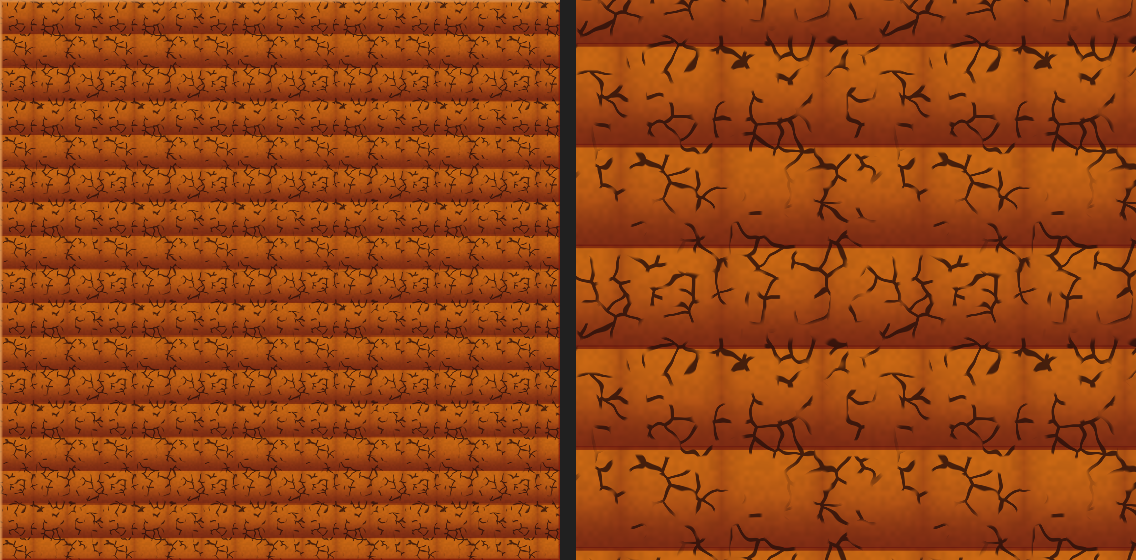
Left, the full canvas; right, a detail of the centre.
Reproduce this pattern procedurally as a Shadertoy shader.

```glsl
// Rows of shaded, finely cracked terracotta tiles inside a thin bevelled border.

const float TILE = 0.06;            // tile side, as a share of the canvas
const float CRACK_PERIOD = 0.18;    // the crack pattern repeats every three tiles
const float CRACK_CELLS = 12.0;     // crack cells across one period
const float CRACK_HALF_WIDTH = 0.001;
const float CRACK_COVER = 0.52;     // noise level above which cracks show
const float CRACK_STRENGTH = 0.82;
const float SIDE_SHADE = 0.42;
const float SEAM_WIDTH = 0.0022;
const float BEVEL = 0.0045;

const vec3 LIT = vec3(0.77, 0.395, 0.075);
const vec3 MIDDLE = vec3(0.68, 0.31, 0.08);
const vec3 SHADE = vec3(0.49, 0.17, 0.075);
const vec3 SEAM = vec3(0.42, 0.09, 0.05);
const vec3 CRACK = vec3(0.16, 0.06, 0.04);
const vec3 BEVEL_LIGHT = vec3(0.90, 0.62, 0.36);
const vec3 BEVEL_DARK = vec3(0.50, 0.08, 0.03);

// Integer hash giving two values in 0..1
vec2 hash2(vec2 cell) {
    uvec2 q = uvec2(ivec2(cell)) * uvec2(1597u, 3812u) + uvec2(7919u, 104729u);
    uint n = (q.x ^ (q.y << 7)) * 747796405u;
    n = (n ^ (n >> 15)) * 277803737u;
    n ^= n >> 13;
    uint m = n * 668265u + 374761u;
    m ^= m >> 16;
    return vec2(n & 65535u, m & 65535u) / 65535.0;
}

// Value noise that wraps after "period" cells
vec2 noise2(vec2 p, float period) {
    vec2 i = floor(p), f = fract(p);
    f = f * f * (3.0 - 2.0 * f);
    vec2 e = vec2(1.0, 0.0);
    vec2 a = hash2(mod(i, period)), b = hash2(mod(i + e.xy, period));
    vec2 c = hash2(mod(i + e.yx, period)), d = hash2(mod(i + e.xx, period));
    return mix(mix(a, b, f.x), mix(c, d, f.x), f.y);
}

// Distance to the nearest border between wrapped Voronoi cells
float crackDistance(vec2 p) {
    vec2 base = floor(p), f = fract(p), nearest = vec2(8.0);
    for (int y = -1; y <= 1; y++)
    for (int x = -1; x <= 1; x++) {
        vec2 g = vec2(x, y);
        vec2 r = g + hash2(mod(base + g, CRACK_CELLS)) - f;
        if (dot(r, r) < dot(nearest, nearest)) nearest = r;
    }
    float dist = 8.0;
    for (int y = -2; y <= 2; y++)
    for (int x = -2; x <= 2; x++) {
        vec2 g = vec2(x, y);
        vec2 r = g + hash2(mod(base + g, CRACK_CELLS)) - f;
        vec2 span = r - nearest;
        if (dot(span, span) > 0.0001)
            dist = min(dist, dot(0.5 * (r + nearest), normalize(span)));
    }
    return dist;
}

// Broken crack lines, 0..1
float cracks(vec2 p, float pixel) {
    vec2 q = p / CRACK_PERIOD * CRACK_CELLS;
    vec2 warp = noise2(q * 2.0, CRACK_CELLS * 2.0) - 0.5;
    float d = crackDistance(q + 0.35 * warp) * CRACK_PERIOD / CRACK_CELLS;
    float line = 1.0 - smoothstep(CRACK_HALF_WIDTH - 0.5 * pixel,
                                  CRACK_HALF_WIDTH + 0.5 * pixel, d);
    float cover = noise2(q * 1.5 + 5.0, CRACK_CELLS * 1.5).x;
    return line * smoothstep(CRACK_COVER - 0.06, CRACK_COVER + 0.1, cover);
}

// Shading of one tile; t runs from its top left corner
vec3 tileColor(vec2 t, float pixel) {
    float aa = pixel / TILE;
    float fall = t.y * (1.0 - smoothstep(1.0 - aa, 1.0, t.y));
    vec3 color = mix(LIT, MIDDLE, smoothstep(0.1, 0.75, fall));
    color = mix(color, SHADE, smoothstep(0.45, 1.0, fall));
    float side = pow(abs(2.0 * t.x - 1.0), 5.0);
    color = mix(color, SHADE, SIDE_SHADE * side);
    float seamDist = min(t.y, 1.0 - t.y) * TILE;
    float seam = 1.0 - smoothstep(0.5 * SEAM_WIDTH - 0.5 * pixel,
                                  0.5 * SEAM_WIDTH + 0.5 * pixel, seamDist);
    return mix(color, SEAM, 0.7 * seam);
}

void mainImage(out vec4 fragColor, in vec2 fragCoord) {
    vec2 uv = fragCoord / iResolution.xy;
    float pixel = 1.0 / min(iResolution.x, iResolution.y);
    vec2 p = vec2(uv.x, 1.0 - uv.y);

    // Tiles, with a little mottling and the cracks on top
    vec3 color = tileColor(fract(p / TILE), pixel);
    vec2 grain = noise2(p / CRACK_PERIOD * 60.0, 60.0);
    color *= 0.96 + 0.08 * grain.x;
    color = mix(color, CRACK, CRACK_STRENGTH * cracks(p, pixel));

    // Border: light at the left and top, dark at the right and bottom
    float lightEdge = 1.0 - smoothstep(0.2 * BEVEL, BEVEL + pixel, min(p.x, p.y));
    float darkEdge = 1.0 - smoothstep(0.0, BEVEL, min(1.0 - p.x, 1.0 - p.y));
    color = mix(color, BEVEL_DARK, 0.8 * darkEdge);
    color = mix(color, BEVEL_LIGHT, 0.8 * lightEdge);

    fragColor = vec4(color, 1.0);
}
```
